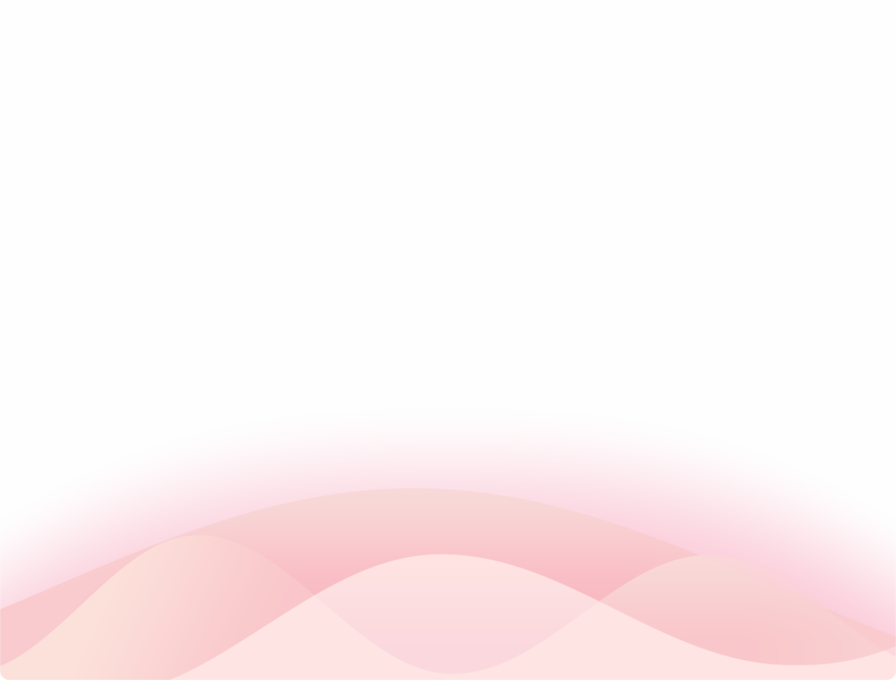
Write a WebGL 1 fragment shader that draws this background.

```glsl
precision highp float;
// Soft rose hills along the foot of a white canvas, under a blurred pink glow.
// Each outline is a height function of x built from cosine swings; the layers
// are filled from back to front with smooth edges and gentle gradients.

uniform vec2 u_resolution;

const float PI = 3.14159265;
const vec3 PAPER = vec3(0.997);
const vec3 GLOW_PINK = vec3(0.984, 0.800, 0.850);
const vec3 HILL_PALE = vec3(0.973, 0.850, 0.847);
const vec3 HILL_DEEP = vec3(0.978, 0.732, 0.764);
const vec3 WAVE_PEACH = vec3(0.988, 0.882, 0.856);
const vec3 WAVE_BLUSH = vec3(0.977, 0.850, 0.848);
const vec3 WAVE_ROSE = vec3(0.977, 0.780, 0.794);
const vec3 FRONT_PALE = vec3(0.996, 0.893, 0.888);
const vec3 FRONT_ROSE = vec3(0.984, 0.847, 0.868);

// Cosine swing from 0 at x = a to 1 at x = b, level outside.
float swing(float x, float a, float b) {
  return 0.5 - 0.5 * cos(PI * clamp((x - a) / (b - a), 0.0, 1.0));
}

// Coverage of the area below a height.
float fillBelow(float y, float height, float soft) {
  return smoothstep(-soft, soft, height - y);
}

// Outlines
float hillHeight(float x) {
  return 0.282 - 0.145 * (1.0 - cos(3.9 * (x - 0.462)));
}

float waveHeight(float x) {
  return 0.009 + 0.204 * (swing(x, -0.039, 0.221) - swing(x, 0.221, 0.505))
               + 0.175 * (swing(x, 0.505, 0.792) - swing(x, 0.792, 1.068));
}

float frontHeight(float x) {
  return -0.026 + 0.211 * swing(x, 0.100, 0.492)
                + 0.163 * (swing(x, 0.898, 1.276) - swing(x, 0.492, 0.883));
}

// Glow strength around a broad, flat-topped arch
float glowAmount(vec2 p) {
  float arch = 0.296 - 0.165 * pow(abs(p.x - 0.5) * 2.0, 2.6);
  return smoothstep(arch + 0.12, arch - 0.12, p.y);
}

// Layer colours
vec3 hillColor(vec2 p) {
  float depth = 1.0 - smoothstep(0.11, 0.29, p.y);
  float centre = 1.0 - 0.55 * smoothstep(0.18, 0.46, abs(p.x - 0.5));
  return mix(HILL_PALE, HILL_DEEP, depth * centre);
}

vec3 waveColor(vec2 p) {
  vec3 left = mix(WAVE_PEACH, WAVE_ROSE, smoothstep(0.08, 0.33, p.x - 0.35 * (p.y - 0.1)));
  vec3 right = mix(WAVE_ROSE, WAVE_BLUSH, smoothstep(0.05, 0.19, p.y));
  right = mix(right, WAVE_BLUSH, 0.5 * smoothstep(0.82, 1.0, p.x));
  return mix(left, right, smoothstep(0.40, 0.60, p.x));
}

vec3 frontColor(vec2 p, float overWave) {
  vec3 veil = mix(FRONT_ROSE, FRONT_PALE, smoothstep(0.03, 0.20, p.y));
  return mix(veil, FRONT_PALE, overWave);
}

// Coverage of a card whose two lower corners are rounded
float cardMask(vec2 p, float aspect, float radius, float soft) {
  vec2 q = vec2(min(p.x, 1.0 - p.x) * aspect, p.y);
  vec2 corner = max(radius - q, 0.0);
  return smoothstep(soft, -soft, length(corner) - radius);
}

void main() {
  vec2 p = gl_FragCoord.xy / u_resolution;
  float aspect = u_resolution.x / u_resolution.y;
  float soft = 1.0 / u_resolution.y;

  float hill = fillBelow(p.y, hillHeight(p.x), soft);
  float wave = fillBelow(p.y, waveHeight(p.x), soft);
  float front = fillBelow(p.y, frontHeight(p.x), soft);

  vec3 color = mix(PAPER, GLOW_PINK, glowAmount(p));
  color = mix(color, hillColor(p), hill);
  // The wave is more sheer where it rises past the hill.
  color = mix(color, waveColor(p), wave * mix(0.6, 1.0, hill));
  color = mix(color, frontColor(p, wave), front);

  color = mix(PAPER, color, cardMask(p, aspect, 0.014, soft));
  gl_FragColor = vec4(color, 1.0);
}
```
